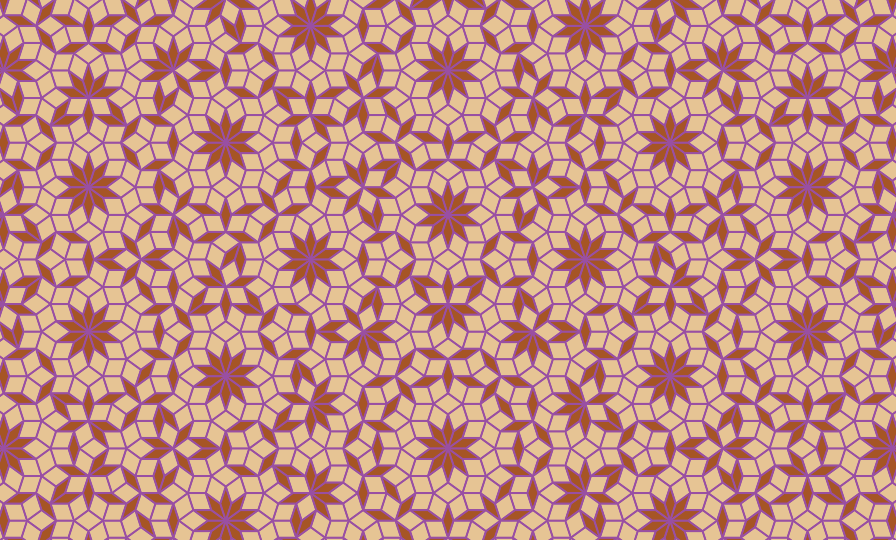
Give the GLSL for this pattern, as a Shadertoy shader.

```glsl
// Ten-pointed rhomb star tiling: the dual of five families of parallel lines, thin tiles brown, wide tiles cream.

const float gridShift[5] = float[5](0.5, 0.3, 0.85, 0.15, 0.7);

vec2 axis(int i) {
    float angle = radians(72.0) * float(i);
    return vec2(cos(angle), sin(angle));
}

float cross2(vec2 a, vec2 b) {
    return a.x * b.y - a.y * b.x;
}

// Centre of the tile dual to the crossing of line lines.x of family j and line lines.y of family k
vec2 tileCentre(int j, int k, vec2 lines, vec2 axes[5]) {
    vec2 offset = lines - vec2(gridShift[j], gridShift[k]);
    vec2 ej = axes[j], ek = axes[k];
    vec2 crossing = (offset.x * vec2(ek.y, -ek.x) + offset.y * vec2(-ej.y, ej.x)) / cross2(ej, ek);

    vec2 centre = lines.x * ej + lines.y * ek;
    for (int i = 0; i < 5; i++) {
        if (i != j && i != k)
            centre += (floor(dot(crossing, axes[i]) + gridShift[i]) + 0.5) * axes[i];
    }
    return centre;
}

// x: distance to the nearest edge of the enclosing tile, y: tile area
vec2 rhombTiling(vec2 p) {
    vec2 axes[5];
    for (int i = 0; i < 5; i++) axes[i] = axis(i);

    vec2 nearest = vec2(-1e3, 0.0);
    vec2 gridPoint = p * 0.4;
    for (int j = 0; j < 4; j++)
    for (int k = j + 1; k < 5; k++) {
        float area = cross2(axes[j], axes[k]);
        vec2 firstLines = floor(vec2(dot(gridPoint, axes[j]) + gridShift[j],
                                     dot(gridPoint, axes[k]) + gridShift[k]));
        // The two lines on either side in each family
        for (int n = 0; n < 4; n++) {
            vec2 lines = firstLines + vec2(n & 1, n >> 1);
            vec2 d = p - tileCentre(j, k, lines, axes);
            vec2 local = abs(vec2(cross2(d, axes[k]), cross2(axes[j], d)));
            float edge = 0.5 * abs(area) - max(local.x, local.y);
            if (edge > nearest.x) nearest = vec2(edge, abs(area));
        }
    }
    return nearest;
}

void mainImage(out vec4 fragColor, in vec2 fragCoord) {
    // Fifty tile edges span the canvas width
    float pixel = 50.0 / iResolution.x;
    vec2 tile = rhombTiling((fragCoord - 0.5 * iResolution.xy) * pixel);

    vec3 brown = vec3(0.65, 0.335, 0.145);
    vec3 cream = vec3(0.9, 0.77, 0.58);
    vec3 purple = vec3(0.6, 0.31, 0.64);

    vec3 color = tile.y > 0.8 ? cream : brown;
    float line = 1.0 - smoothstep(-0.5, 0.5, (tile.x - 0.059) / pixel);
    fragColor = vec4(mix(color, purple, line), 1.0);
}
```
